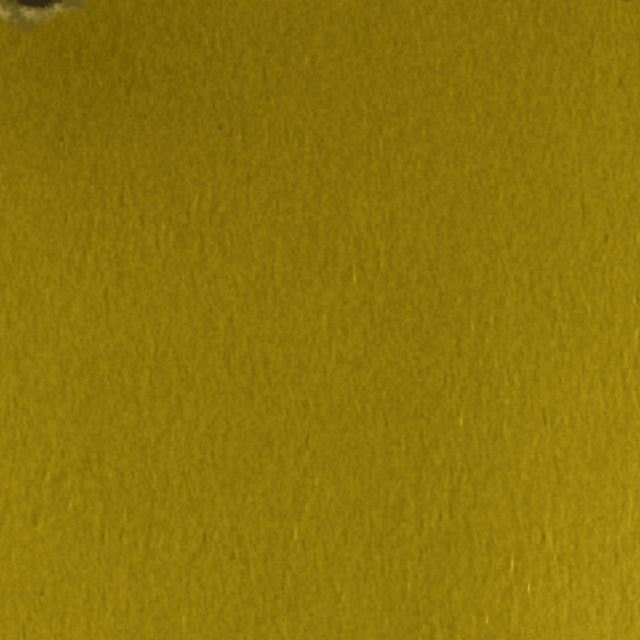
This texture is drawn by a WebGL 1 fragment shader. Its source:

```glsl
precision highp float;
uniform vec2 u_resolution;

float hash(vec2 p) {
  vec3 q = fract(p.xyx * 0.1031);
  q += dot(q, q.yzx + 33.33);
  return fract((q.x + q.y) * q.z);
}

float noise(vec2 p) {
  vec2 i = floor(p), f = fract(p);
  f = f * f * (3.0 - 2.0 * f);
  return mix(mix(hash(i), hash(i + vec2(1, 0)), f.x),
             mix(hash(i + vec2(0, 1)), hash(i + vec2(1, 1)), f.x), f.y);
}

float fbm(vec2 p) {
  float sum = 0.0, gain = 0.5;
  for (int i = 0; i < 4; i++) {
    sum += gain * noise(p);
    p = p * 2.03 + 17.7;
    gain *= 0.5;
  }
  return sum;
}

// Upright brush ridges, slightly leaning and wavering
float paintHeight(vec2 p) {
  p.x += 0.07 * p.y + 0.014 * noise(p * vec2(9.0, 14.0));
  p.x += 0.004 * noise(p * vec2(40.0, 50.0));
  float broad = noise(p * vec2(95.0, 32.0) + 5.0);
  float narrow = noise(p * vec2(165.0, 62.0) + 31.0);
  return broad + 0.75 * narrow;
}

// Sparse faint dents, each a dark oval with a lit lower rim
float dents(vec2 p) {
  vec2 cell = floor(p * 7.0);
  vec2 centre = 0.25 + 0.5 * vec2(hash(cell + 3.1), hash(cell + 8.7));
  vec2 d = (fract(p * 7.0) - centre) * vec2(1.3, 0.8);
  float size = 0.015 + 0.015 * hash(cell + 5.3);
  float present = step(0.87, hash(cell + 12.9));
  float pit = 1.0 - smoothstep(0.0, 1.6 * size, length(d));
  float rim = 1.0 - smoothstep(0.0, 1.6 * size, length(d + vec2(0.0, 1.3 * size)));
  return present * (0.35 * rim - pit);
}

void main() {
  vec2 p = gl_FragCoord.xy / u_resolution;

  // Broad light: dim at the top, brighter to the right and at the bottom
  float right = smoothstep(0.6, 1.05, p.x);
  float light = 0.575 - 0.058 * p.y;
  light += right * (0.03 + 0.042 * (1.0 - p.y));
  light += 0.024 * (1.0 - smoothstep(0.0, 0.3, p.x)) * (1.0 - p.y);
  vec2 shade = (p - vec2(0.1, 0.92)) * vec2(3.0, 6.0);
  light -= 0.04 * exp(-dot(shade, shade));
  light += 0.035 * (fbm(p * vec2(7.0, 4.0)) - 0.47);

  // Side-lit relief, stronger where the light grazes
  vec2 e = vec2(0.0018, -0.001);
  float slope = paintHeight(p + e) - paintHeight(p - e);
  float relief = 0.6 + 0.35 * (1.0 - p.y) + 0.4 * right;
  relief *= 0.6 + 0.8 * noise(p * vec2(13.0, 9.0) + 40.0);
  light += 0.062 * relief * slope;
  light += 0.1 * relief * smoothstep(0.4, 1.0, slope);
  light -= 0.055 * relief * smoothstep(0.4, 1.0, -slope);

  // Fine grain
  light += 0.062 * (noise(p * vec2(240.0, 150.0)) - 0.5);
  light += 0.034 * (noise(p * vec2(400.0, 330.0) + 70.0) - 0.5);
  light += 0.1 * dents(p);

  float tone = light - 0.55;
  vec3 color = vec3(0.55, 0.457, 0.04) + tone * vec3(1.0, 0.94, 0.2);
  color.b += 0.3 * max(tone - 0.05, 0.0);

  // Pale crumbling chip in the upper left corner
  float crumbs = fbm(p * 45.0);
  float edge = length((p - vec2(0.03, 1.01)) * vec2(0.75, 1.7)) + 0.09 * (crumbs - 0.5);
  float chip = 1.0 - smoothstep(0.055, 0.085, edge);
  vec3 plaster = mix(vec3(0.4, 0.34, 0.13), vec3(0.66, 0.6, 0.36), smoothstep(0.3, 0.6, crumbs));
  color = mix(color, plaster, 0.8 * chip);
  float gap = length((p - vec2(0.06, 1.0)) * vec2(0.8, 2.4)) + 0.05 * (crumbs - 0.5);
  color = mix(color, vec3(0.16, 0.12, 0.06), 0.85 * (1.0 - smoothstep(0.008, 0.03, gap)));

  // Dark nick in the upper right corner
  float nick = length((p - vec2(0.985, 1.008)) * vec2(1.0, 2.0)) + 0.02 * (crumbs - 0.5);
  color = mix(color, vec3(0.25, 0.2, 0.06), 0.6 * (1.0 - smoothstep(0.006, 0.026, nick)));

  gl_FragColor = vec4(color, 1.0);
}
```
